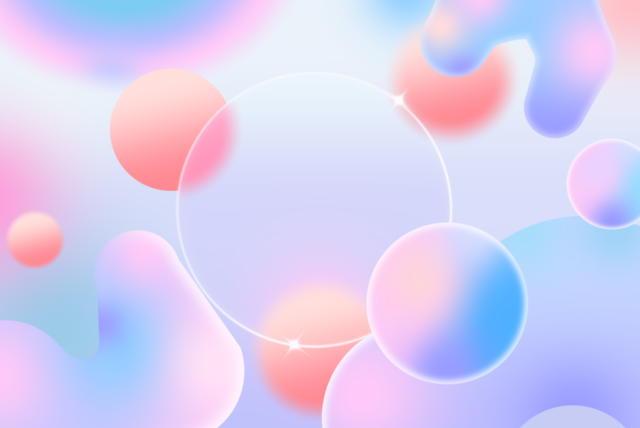
A Shadertoy shader for this background:

```glsl
const vec3 WHITE = vec3(0.99, 0.98, 1.0);
const vec3 MINT = vec3(0.92, 0.97, 0.98);
const vec3 PINK = vec3(1.0, 0.79, 0.97);
const vec3 ROSE = vec3(1.0, 0.62, 0.85);
const vec3 CORAL = vec3(1.0, 0.54, 0.58);
const vec3 PEACH = vec3(1.0, 0.87, 0.86);
const vec3 SKY = vec3(0.56, 0.81, 1.0);
const vec3 AZURE = vec3(0.30, 0.69, 1.0);
const vec3 LILAC = vec3(0.78, 0.78, 1.0);
const vec3 VIOLET = vec3(0.60, 0.61, 1.0);

float fill(float d, float soft) { return smoothstep(soft, -soft, d); }

float circle(vec2 p, vec2 c, float r) { return length(p - c) - r; }

// Capsule whose ends hold centre (xy) and radius (z)
float taper(vec2 p, vec3 a, vec3 b) {
    vec2 ab = b.xy - a.xy;
    float t = clamp(dot(p - a.xy, ab) / dot(ab, ab), 0.0, 1.0);
    return length(p - a.xy - ab * t) - mix(a.z, b.z, t);
}

float smoothMin(float a, float b, float k) {
    float h = max(k - abs(a - b), 0.0) / k;
    return min(a, b) - h * h * k * 0.25;
}

// Soft round patch of colour
vec3 glow(vec3 base, vec3 tint, vec2 p, vec2 c, float r) {
    vec2 q = (p - c) / r;
    return mix(base, tint, exp(-dot(q, q)));
}

// Pale light just inside an edge
vec3 rim(vec3 base, float d, float width, float strength) {
    return mix(base, WHITE, strength * exp(-d * d / (width * width)));
}

vec3 coralBall(vec3 base, vec2 p, vec2 c, float r, float soft, float veil) {
    vec2 q = (p - c) / r;
    vec3 col = mix(CORAL, PEACH, smoothstep(-0.85, 0.8, q.y - 0.25 * q.x));
    col = mix(col, ROSE, veil);
    return mix(base, col, fill(length(p - c) - r, soft));
}

float sparkle(vec2 p, vec2 c, float size) {
    vec2 q = mat2(0.8, 0.6, -0.6, 0.8) * (p - c) / size;
    float rays = exp(-abs(q.x * q.y) * 60.0 - dot(q, q) * 3.0);
    return min(rays + exp(-dot(q, q) * 30.0), 1.0);
}

vec3 backdrop(vec2 p) {
    vec3 col = mix(vec3(0.75, 0.76, 0.99), vec3(0.85, 0.87, 0.98), smoothstep(0.0, 0.5, p.y));
    col = mix(col, vec3(0.92, 0.95, 0.98), smoothstep(0.5, 0.9, p.y));
    col = glow(col, MINT, p, vec2(0.08, 0.77), 0.2);
    col = glow(col, vec3(0.60, 0.80, 0.91), p, vec2(0.13, 0.24), 0.22);
    col = glow(col, ROSE, p, vec2(-0.04, 0.53), 0.18);
    col = glow(col, SKY, p, vec2(0.95, 1.03), 0.1);
    col = glow(col, vec3(1.0, 0.75, 0.78), p, vec2(1.48, 1.0), 0.15);
    // Banded soft dome in the upper left
    float e = length((p - vec2(0.293, 1.117)) / vec2(0.39, 0.312));
    vec3 dome = mix(vec3(0.49, 0.80, 0.95), vec3(0.74, 0.74, 1.0), smoothstep(0.42, 0.74, e));
    dome = mix(dome, PINK, smoothstep(0.65, 0.92, e));
    dome = glow(dome, LILAC, p, vec2(0.26, 0.82), 0.07);
    return mix(col, dome, fill(e - 0.99, 0.13));
}

vec3 leftBlob(vec3 base, vec2 p, float aa) {
    float d = taper(p, vec3(0.322, 0.361, 0.101), vec3(0.400, 0.133, 0.171));
    d = smoothMin(d, circle(p, vec2(0.01, 0.082), 0.17), 0.07);
    d = smoothMin(d, circle(p, vec2(0.215, -0.015), 0.16), 0.07);
    vec3 col = mix(LILAC, PINK, smoothstep(0.2, 0.55, p.x));
    col = glow(col, PINK, p, vec2(0.0, 0.12), 0.13);
    col = glow(col, SKY, p, vec2(0.27, 0.19), 0.13);
    col = glow(col, VIOLET, p, vec2(0.235, 0.24), 0.055);
    col = glow(col, PINK, p, vec2(0.34, 0.42), 0.08);
    col = glow(col, vec3(1.0, 0.89, 0.96), p, vec2(0.51, 0.15), 0.11);
    col = rim(col, d, 0.025, 0.75 * smoothstep(0.2, 0.42, p.x));
    return mix(base, col, fill(d, aa));
}

vec3 hook(vec3 base, vec2 p, float aa) {
    vec3 a = vec3(1.064, 0.902, 0.082), b = vec3(1.104, 0.971, 0.088);
    vec3 c = vec3(1.211, 1.01, 0.098), e = vec3(1.293, 1.0, 0.098);
    vec3 f = vec3(1.348, 0.873, 0.09), g = vec3(1.297, 0.75, 0.073);
    float d = smoothMin(taper(p, a, b), taper(p, b, c), 0.01);
    d = smoothMin(d, min(taper(p, c, e), taper(p, e, f)), 0.01);
    d = smoothMin(d, taper(p, f, g), 0.01);
    vec3 col = mix(VIOLET, vec3(0.66, 0.79, 1.0), smoothstep(0.68, 0.9, p.y));
    col = glow(col, SKY, p, vec2(1.18, 0.94), 0.12);
    col = glow(col, VIOLET, p, vec2(1.08, 0.83), 0.045);
    col = glow(col, PEACH, p, vec2(1.03, 0.94), 0.06);
    col = glow(col, PINK, p, vec2(1.12, 1.01), 0.07);
    col = glow(col, PINK, p, vec2(1.39, 0.88), 0.095);
    col = rim(col, d, 0.012, 0.4);
    return mix(base, col, fill(d, aa));
}

vec3 rightBlob(vec3 base, vec2 p, float aa) {
    float d = smoothMin(circle(p, vec2(0.977, 0.023), 0.225), circle(p, vec2(1.367, 0.141), 0.355), 0.06);
    vec3 col = mix(vec3(0.73, 0.74, 1.0), vec3(0.77, 0.84, 1.0), smoothstep(0.0, 0.4, p.y));
    col = glow(col, PINK, p, vec2(0.85, 0.08), 0.17);
    col = glow(col, vec3(0.65, 0.87, 0.98), p, vec2(1.22, 0.46), 0.1);
    col = glow(col, vec3(0.62, 0.83, 0.97), p, vec2(1.44, 0.46), 0.08);
    col = glow(col, VIOLET, p, vec2(1.34, 0.02), 0.13);
    col = rim(col, d, 0.014, 0.8 * smoothstep(1.1, 0.85, p.x));
    col = mix(col, vec3(0.78, 0.80, 0.96), fill(circle(p, vec2(1.338, -0.117), 0.17), aa));
    return mix(base, col, fill(d, aa));
}

// Pearly ball shaded in its own unit coordinates
vec3 pearl(vec3 base, vec2 p, vec2 c, float r, vec3 warm, vec3 cool, float aa) {
    vec2 q = (p - c) / r;
    vec3 col = mix(PINK, cool, smoothstep(-0.35, 0.6, q.x - 0.25 * q.y));
    col = glow(col, VIOLET, q, vec2(0.0, -0.85), 0.5);
    col = glow(col, warm, q, vec2(-0.35, 0.3), 0.48);
    col = glow(col, vec3(0.84, 0.87, 1.0), q, vec2(0.35, 0.9), 0.5);
    float d = length(q) - 1.0;
    col = rim(col, d, 0.07, 0.75);
    return mix(base, col, fill(d * r, aa));
}

void mainImage(out vec4 fragColor, in vec2 fragCoord) {
    vec2 p = fragCoord / iResolution.y;
    float aa = 1.0 / iResolution.y;
    float ring = circle(p, vec2(0.734, 0.510), 0.320);
    float glass = fill(ring, aa);
    vec3 col = backdrop(p);

    // Coral balls, blurred behind the glass
    col = mix(col, mix(vec3(0.82, 0.82, 0.98), MINT, smoothstep(0.5, 0.83, p.y)), glass * 0.65);
    col = glow(col, PINK, p, vec2(0.75, 0.26), 0.14);
    col = coralBall(col, p, vec2(0.400, 0.697), 0.143, mix(aa, 0.03, glass), glass * 0.55);
    col = coralBall(col, p, vec2(1.055, 0.820), 0.132, 0.035, 0.0);
    col = coralBall(col, p, vec2(0.752, 0.184), 0.148, 0.03, 0.0);
    col = coralBall(col, p, vec2(0.082, 0.440), 0.064, 0.009, 0.0);

    // Glass outline with glints
    col = leftBlob(col, p, aa);
    float shine = 0.55 + 0.45 * exp(-pow(abs(p.x - p.y - 0.45) * 4.0, 2.0));
    col = mix(col, WHITE, fill(abs(ring) - 0.0025, aa * 1.5) * shine);
    col = mix(col, WHITE, 0.25 * exp(-abs(ring) * 120.0) * glass);
    col = mix(col, WHITE, sparkle(p, vec2(0.687, 0.195), 0.05));
    col = mix(col, WHITE, sparkle(p, vec2(0.932, 0.766), 0.05));

    // Front shapes
    col = hook(col, p, aa);
    col = rightBlob(col, p, aa);
    col = pearl(col, p, vec2(1.430, 0.570), 0.106, vec3(0.92, 0.82, 1.0), vec3(0.60, 0.86, 1.0), aa);
    col = pearl(col, p, vec2(1.045, 0.291), 0.189, vec3(1.0, 0.83, 0.86), AZURE, aa);
    fragColor = vec4(col, 1.0);
}
```
